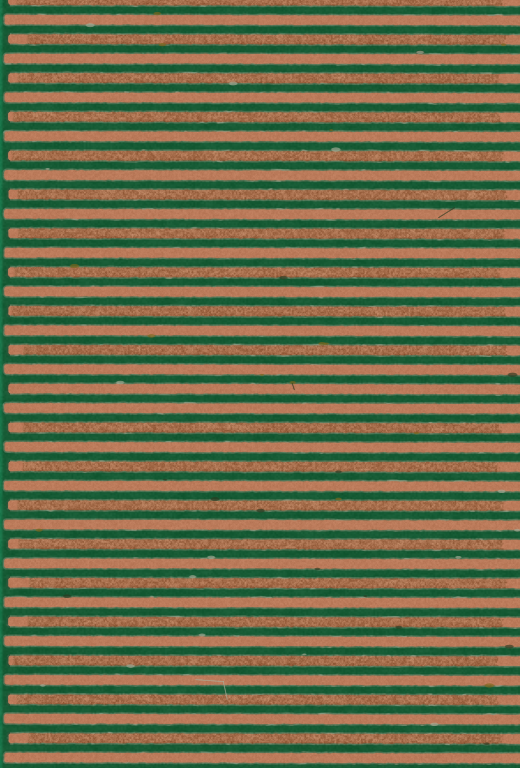
Reproduce this pattern procedurally as a Shadertoy shader.

```glsl
// Worn copper traces on a green board: horizontal bars with rounded left ends,
// drawn as distance fields in row units. Every second bar carries a rubbed strip;
// hashed value noise adds grain, ragged rims, flecks and a few scratches.

const float ROWS = 39.55;          // bar pitches down the canvas
const float TOP_OFFSET = 0.01;     // centre of the first bar, in rows
const float TILT = 0.0015;         // slight fall to the right
const float HALF_BAR = 0.27;       // half the copper height, in rows
const float CORNER = 0.15;         // radius of the bar ends
const float START_WORN = 0.40;     // left end of the rubbed bars
const float START_CLEAN = 0.20;    // left end of the clean bars
const float CLEAN_EXCEPTION = 20.0; // one even bar that is not rubbed
const int FLECKS = 44;
const int SCRATCHES = 4;

const vec3 COPPER = vec3(0.735, 0.482, 0.355);
const vec3 RUBBED = vec3(0.635, 0.420, 0.285);
const vec3 RIM    = vec3(0.310, 0.455, 0.335);
const vec3 BOARD  = vec3(0.085, 0.355, 0.205);
const vec3 MARGIN = vec3(0.100, 0.460, 0.290);
const vec3 DUST   = vec3(0.660, 0.680, 0.600);
const vec3 OCHRE  = vec3(0.500, 0.400, 0.100);
const vec3 SOOT   = vec3(0.170, 0.220, 0.120);

// Integer hash, 0 to 1
float hash(vec2 cell) {
    uvec2 v = uvec2(ivec2(floor(cell))) * uvec2(1597u, 3079u);
    uint n = (v.x ^ (v.y + 7919u)) * 747796u + 28917u;
    n = ((n >> 15) ^ n) * 277803u;
    n = ((n >> 13) ^ n) * 668265u;
    return float((n ^ (n >> 16)) & 65535u) / 65535.0;
}

float noise(vec2 p) {
    vec2 i = floor(p), f = fract(p);
    f = f * f * (3.0 - 2.0 * f);
    return mix(mix(hash(i), hash(i + vec2(1, 0)), f.x),
               mix(hash(i + vec2(0, 1)), hash(i + vec2(1, 1)), f.x), f.y);
}

// Bar open to the right with a rounded left end
float barDistance(vec2 p, float start) {
    vec2 q = vec2(start - p.x, abs(p.y) - HALF_BAR) + CORNER;
    return length(max(q, 0.0)) + min(max(q.x, q.y), 0.0) - CORNER;
}

float segmentDistance(vec2 p, vec2 a, vec2 b) {
    vec2 d = b - a;
    return length(p - a - d * clamp(dot(p - a, d) / dot(d, d), 0.0, 1.0));
}

void mainImage(out vec4 fragColor, in vec2 fragCoord) {
    float px = ROWS / iResolution.y;
    vec2 p = vec2(fragCoord.x, iResolution.y - fragCoord.y) * px;
    float width = iResolution.x * px;
    float y = p.y - TOP_OFFSET - TILT * p.x;
    float row = floor(y + 0.5);
    bool evenRow = mod(row, 2.0) < 0.5;
    vec2 local = vec2(p.x, y - row);

    float grain = noise(p * 11.0) - 0.5;
    float fine = noise(p * 23.0 + 71.0) - 0.5;
    float blotch = noise(p * vec2(1.6, 4.0) + 13.0) - 0.5;
    float d = barDistance(local, evenRow ? START_WORN : START_CLEAN);
    d += 0.035 * (noise(p * vec2(5.0, 3.0) + 31.0) - 0.5);

    // Board, with a lighter strip down the left margin
    vec3 board = mix(MARGIN, BOARD, smoothstep(0.02, 0.22, p.x));
    board += 0.035 * grain + 0.03 * blotch;

    // Copper, with a rubbed strip of uneven length on the even bars
    vec3 copper = COPPER + 0.045 * grain + 0.03 * fine;
    if (evenRow && row != CLEAN_EXCEPTION) {
        float from = mix(0.45, 1.65, hash(vec2(row, 5.0)));
        float to = width - mix(0.65, 1.2, hash(vec2(row, 9.0)));
        float ragged = p.x + 0.15 * grain;
        float strip = smoothstep(from - 0.06, from + 0.06, ragged)
                    * (1.0 - smoothstep(to - 0.1, to + 0.1, ragged));
        vec3 rubbed = RUBBED + 0.15 * grain + 0.08 * fine;
        rubbed += 0.09 * max(blotch, 0.0) - 0.05 * smoothstep(0.1, 0.24, local.y);
        copper = mix(copper, rubbed, strip * (0.86 + 0.2 * blotch));
    }

    // Pale rim between copper and board, caught by dust in places
    float soft = max(0.04, 0.5 * px);
    vec3 rim = RIM + 0.09 * grain;
    float dusty = smoothstep(0.76, 0.95, noise(p * vec2(2.3, 5.0) + 97.0));
    rim = mix(rim, DUST, 0.55 * dusty);
    vec3 col = mix(copper, rim, smoothstep(-soft, soft, d + 0.02));
    col = mix(col, board, smoothstep(-soft, soft, d - 0.055));

    // Dark line hugging the closed end of the even bars
    if (evenRow) {
        float endLine = 1.0 - smoothstep(0.02, 0.02 + px, abs(d - 0.02));
        col = mix(col, BOARD * 0.75, 0.6 * endLine * step(p.x, START_WORN + 0.1));
    }

    // Flecks of dust, ochre and soot lying along the bar edges
    for (int i = 0; i < FLECKS; i++) {
        float id = float(i);
        float side = hash(vec2(id, 43.0)) < 0.5 ? -0.3 : 0.3;
        vec2 at = vec2(hash(vec2(id, 41.0)) * width,
                       floor(hash(vec2(id, 42.0)) * ROWS) + side);
        float size = mix(0.04, 0.11, hash(vec2(id, 44.0)));
        float kind = hash(vec2(id, 45.0));
        vec3 tint = kind < 0.4 ? DUST : (kind < 0.7 ? OCHRE : SOOT);
        float fleck = length((p - at) * vec2(0.45, 1.0)) - size;
        col = mix(col, tint, 0.65 * (1.0 - smoothstep(-0.5 * px, 0.5 * px, fleck)));
    }

    // Scratches: start and end of each stroke, in rows
    vec4 strokes[SCRATCHES] = vec4[SCRATCHES](
        vec4(22.6, 11.2, 23.4, 10.7), vec4(10.1, 35.0, 11.5, 35.1),
        vec4(11.5, 35.1, 11.7, 36.0), vec4(15.05, 19.75, 15.15, 20.05));
    for (int i = 0; i < SCRATCHES; i++) {
        float s = segmentDistance(p, strokes[i].xy, strokes[i].zw) - 0.03;
        vec3 tint = i == 1 || i == 2 ? DUST : SOOT;
        col = mix(col, tint, 0.6 * (1.0 - smoothstep(-0.5 * px, 0.5 * px, s)));
    }

    fragColor = vec4(clamp(col, 0.0, 1.0), 1.0);
}
```
